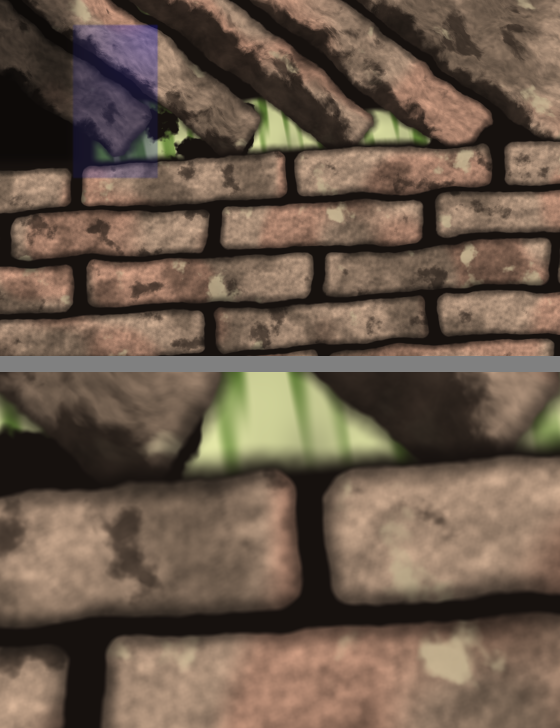
Top: the whole. Bottom: its middle third, enlarged.
This texture is drawn by a WebGL 1 fragment shader. Its source:

```glsl
precision highp float;
// Dry stone wall: tilted courses of rough blocks below leaning slabs, with
// bright foliage in the openings and a violet reflection on the left.
// Stones are warped rounded boxes, coloured and embossed by fractal noise.
uniform vec2 u_resolution;

const vec3 LIGHT_STONE = vec3(0.64, 0.535, 0.45);
const vec3 MID_STONE = vec3(0.43, 0.36, 0.30);
const vec3 DARK_STONE = vec3(0.14, 0.11, 0.09);
const vec3 LICHEN = vec3(0.78, 0.72, 0.58);
const vec3 SHADOW = vec3(0.085, 0.065, 0.055);
const float WALL_TOP = 0.53;
const float COURSE = 0.14;

float hash(vec2 p) {
  return fract(sin(dot(p, vec2(127.1, 311.7))) * 43758.545);
}

float noise(vec2 p) {
  vec2 i = floor(p), f = fract(p);
  f = f * f * (3.0 - 2.0 * f);
  return mix(mix(hash(i), hash(i + vec2(1.0, 0.0)), f.x),
             mix(hash(i + vec2(0.0, 1.0)), hash(i + 1.0), f.x), f.y);
}

float fbm(vec2 p) {
  float sum = 0.0, amp = 0.5;
  for (int i = 0; i < 5; i++) {
    sum += amp * noise(p);
    p = mat2(1.6, 1.2, -1.2, 1.6) * p + 7.3;
    amp *= 0.5;
  }
  return sum;
}

float roundedBox(vec2 p, vec2 halfSize, float radius) {
  vec2 q = abs(p) - halfSize + radius;
  return length(max(q, 0.0)) + min(max(q.x, q.y), 0.0) - radius;
}

float cover(float d, float softness) {
  return 1.0 - smoothstep(-softness, softness, d);
}

// Rough surface: broad tones, relief lit from above, pits and pale spots.
vec3 stoneColor(vec2 p, float d, float seed) {
  vec2 q = p + seed * 19.0;
  float tone = fbm(q * 8.0) + 0.12 * (seed - 0.5);
  float relief = fbm(q * 26.0) - fbm(q * 26.0 + vec2(-0.14, 0.3));
  vec3 col = mix(MID_STONE, LIGHT_STONE, smoothstep(0.30, 0.54, tone));
  col = mix(col, col * vec3(1.03, 0.94, 0.93), smoothstep(0.5, 0.7, noise(q * 6.0)));
  col *= 1.0 + 0.75 * relief + 0.16 * (noise(q * 130.0) - 0.5);
  col = mix(col, DARK_STONE, 0.65 * smoothstep(0.61, 0.74, fbm(q * 15.0 + 40.0)));
  col = mix(col, LICHEN, 0.75 * smoothstep(0.66, 0.76, fbm(q * 11.0 + 80.0)));
  return col * mix(0.5, 1.0, smoothstep(0.0, 0.022, -d));
}

// Blurred blades of grass seen through the openings.
vec3 foliage(vec2 p) {
  float blades = noise(vec2(p.x * 55.0 + p.y * 9.0, p.y * 7.0));
  vec3 col = mix(vec3(0.36, 0.48, 0.20), vec3(0.79, 0.80, 0.58),
                 smoothstep(0.2, 0.65, blades));
  return col * (0.85 + 0.3 * noise(p * 22.0));
}

vec3 backdrop(vec2 p) {
  float open = smoothstep(0.25, 0.29, p.x) * cover(p.x - 1.22, 0.02);
  open *= cover(p.y - 0.73 + 0.05 * noise(p * 12.0), 0.012);
  open *= smoothstep(0.34, 0.40, fbm(p * 9.0 + 3.0));
  float crown = length((p - vec2(0.43, 0.99)) * vec2(1.0, 1.5));
  open = max(open, cover(crown - 0.06 + 0.03 * noise(p * 30.0), 0.006));
  return mix(SHADOW, foliage(p), open);
}

// Leaning slabs, each with a lit top and a dark lower side.
vec3 addSlabs(vec3 col, vec2 p) {
  vec2 along = vec2(0.8, -0.6), across = vec2(0.6, 0.8);
  vec2 warp = vec2(fbm(p * 9.0), fbm(p * 9.0 + 31.0)) - 0.5;
  for (int i = 0; i < 5; i++) {
    float id = float(i), wide = step(3.5, id);
    vec2 tip = vec2(0.38 + 0.32 * id, 0.61) + 0.09 * wide * across;
    vec2 rel = p - tip + 0.05 * warp;
    vec2 uv = vec2(dot(rel, along), dot(rel, across));
    float d = roundedBox(uv + vec2(0.6, 0.0), vec2(0.6, 0.08 + 0.1 * wide), 0.028);
    vec3 face = stoneColor(uv * vec2(0.75, 1.1), d, hash(vec2(id, 4.0)));
    float sideEdge = -0.072 + 0.075 * pow(sin(0.8 * id), 4.0) - 0.08 * wide;
    float side = cover(uv.y - sideEdge + 0.16 * (fbm(uv * 16.0 + id) - 0.5), 0.018);
    face = mix(face, DARK_STONE * (0.5 + fbm(uv * 30.0)), 0.9 * side);
    face *= mix(0.3, 1.0, smoothstep(-0.5, 0.5, id));
    col = mix(col, SHADOW, 0.7 * cover(d - 0.008, 0.012));
    col = mix(col, face, cover(d, 0.003));
  }
  return col;
}

// Uneven courses with staggered joints; seams stay in deep shadow.
vec3 addWall(vec3 col, vec2 p) {
  vec2 q = p + 0.035 * (vec2(fbm(p * 8.0), fbm(p * 8.0 + 17.0)) - 0.5);
  q.y -= 0.05 * p.x + 0.022 * (noise(p * 3.0 + 5.0) - 0.5);
  float row = max(floor((WALL_TOP - q.y) / COURSE), 0.0);
  float width = 0.62 + 0.1 * (hash(vec2(row, 2.0)) - 0.5);
  float x = q.x - 0.22 - 0.34 * mod(row, 2.0) - 0.08 * hash(vec2(row, 9.0));
  float seed = hash(vec2(floor(x / width), row + 3.0));
  vec2 local = vec2((fract(x / width) - 0.5) * width,
                    q.y - WALL_TOP + (row + 0.5) * COURSE);
  local.y += 0.03 * (seed - 0.5) * local.x;
  vec2 halfSize = vec2(0.5 * width - 0.01 - 0.012 * seed, 0.5 * COURSE - 0.009);
  float d = roundedBox(local, halfSize, 0.024);
  vec3 face = stoneColor(p, d, seed);
  face *= 0.94 + 0.12 * smoothstep(-0.06, 0.05, local.y);
  col = mix(col, SHADOW, cover(q.y - WALL_TOP - 0.004, 0.014));
  return mix(col, face, cover(d, 0.003));
}

// Violet reflection: a tinted upright rectangle, brightest at its upper right.
vec3 addReflection(vec3 col, vec2 p) {
  float pane = cover(roundedBox(p - vec2(0.324, 0.715), vec2(0.119, 0.215), 0.004), 0.004);
  float glow = smoothstep(0.65, 0.95, p.y) * smoothstep(0.2, 0.45, p.x);
  vec3 tinted = col * vec3(0.7, 0.72, 0.8) + vec3(0.03, 0.03, 0.11 + 0.12 * glow);
  return mix(col, tinted, pane);
}

void main() {
  vec2 p = gl_FragCoord.xy / u_resolution.y;
  vec3 col = addSlabs(backdrop(p), p);
  float gloom = cover(p.x - 0.21, 0.03) * smoothstep(0.52, 0.57, p.y);
  col = addWall(col * (1.0 - 0.4 * gloom), p);
  gl_FragColor = vec4(addReflection(col, p), 1.0);
}
```
